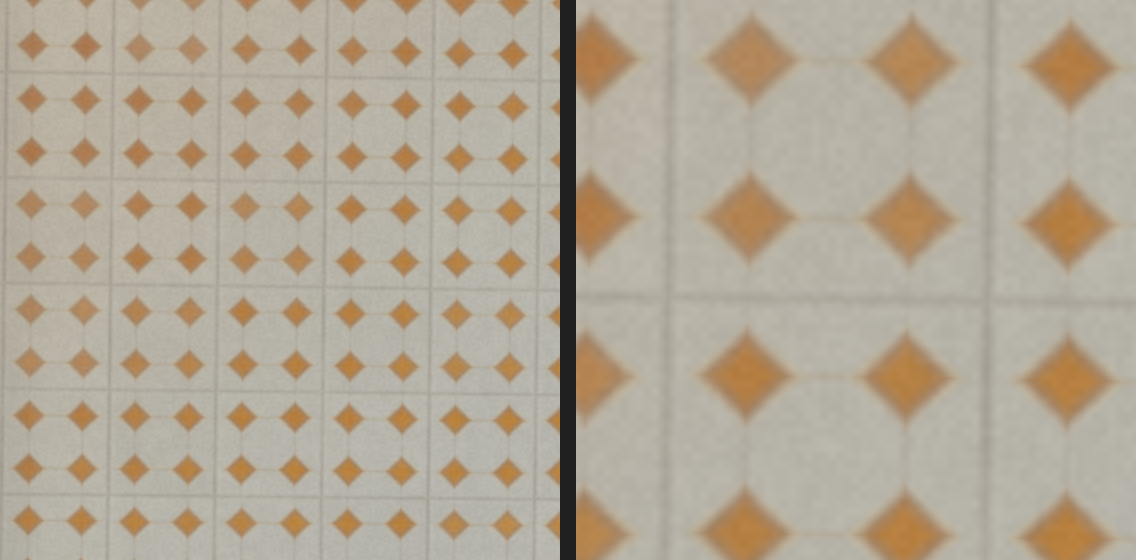
Left: the whole. Right: its middle third, enlarged.
Give the GLSL for this pattern, as a WebGL 2 fragment shader.

```glsl
#version 300 es
precision highp float;
// Worn off-white wall tiles, each with four orange diamonds joined by faint lines.

uniform vec2 u_resolution;
out vec4 outColor;

// Layout, in canvas units measured from the top left
const vec2 TILE_SIZE = vec2(0.1905, 0.1886);
const vec2 GRID_START = vec2(0.013, 0.128);
const vec2 GRID_SKEW = vec2(-0.012, 0.017);
const float ROW_NARROWING = 0.0019;

// Sizes, in units of one tile
const float DIAMOND_RADIUS = 0.142;
const float GROUT_HALF_WIDTH = 0.012;
const float LINE_HALF_WIDTH = 0.007;
const float EDGE_SOFTNESS = 0.026;
const float PLACEMENT_JITTER = 0.012;

// Wear
const float FADE_AMOUNT = 0.40;
const float GRAIN_AMOUNT = 0.028;
const float BLOTCH_AMOUNT = 0.014;

const vec3 GLAZE_WARM = vec3(0.728, 0.695, 0.632);
const vec3 GLAZE_COOL = vec3(0.715, 0.709, 0.676);
const vec3 GROUT = vec3(0.625, 0.595, 0.555);
const vec3 GROUT_LIGHT = vec3(0.755, 0.740, 0.700);
const vec3 ORANGE_DULL = vec3(0.665, 0.455, 0.300);
const vec3 ORANGE_RICH = vec3(0.730, 0.510, 0.225);
const vec3 RIM = vec3(0.620, 0.500, 0.395);
const vec3 HALO = vec3(0.755, 0.695, 0.575);
const vec3 LINE_ACROSS = vec3(0.665, 0.605, 0.500);
const vec3 LINE_DOWN = vec3(0.645, 0.600, 0.560);

float hash(vec2 p) {
    vec3 q = fract(p.xyx * 0.1031);
    q += dot(q, q.yzx + 33.33);
    return fract((q.x + q.y) * q.z);
}

float valueNoise(vec2 p) {
    vec2 cell = floor(p);
    vec2 f = fract(p);
    f = f * f * (3.0 - 2.0 * f);
    float top = mix(hash(cell), hash(cell + vec2(1.0, 0.0)), f.x);
    float bottom = mix(hash(cell + vec2(0.0, 1.0)), hash(cell + 1.0), f.x);
    return mix(top, bottom, f.y);
}

// Coverage of a shape from its signed distance
float cover(float dist, float soft) {
    return 1.0 - smoothstep(-soft, soft, dist);
}

void main() {
    vec2 canvas = gl_FragCoord.xy / u_resolution;
    canvas.y = 1.0 - canvas.y;
    float pixel = 1.0 / (min(u_resolution.x, u_resolution.y) * TILE_SIZE.y);
    float soft = max(EDGE_SOFTNESS, pixel);

    // Slightly skewed tile grid
    vec2 period = TILE_SIZE - vec2(0.0, ROW_NARROWING * canvas.x);
    vec2 grid = (canvas - GRID_START - GRID_SKEW * canvas.yx) / period;
    vec2 tileId = floor(grid) + 16.0;
    vec2 tile = fract(grid);
    vec2 jitter = vec2(hash(tileId), hash(tileId + 41.0)) - 0.5;
    vec2 print = tile + jitter * PLACEMENT_JITTER;

    // Glaze, warmer towards the top left
    float coolness = smoothstep(0.0, 1.1, canvas.x * 0.6 + canvas.y * 0.7);
    vec3 color = mix(GLAZE_WARM, GLAZE_COOL, coolness);
    color *= 0.993 + 0.014 * hash(tileId + 7.0);

    // Diamond centres lie at the quarter points of the tile
    vec2 toCentre = fract(print * 2.0) * 0.5 - 0.25;
    vec2 away = abs(toCentre);
    float diamond = (away.x + away.y - DIAMOND_RADIUS) * 0.7071;

    // Faint joining lines, fading outside the four diamonds
    vec2 inside = 1.0 - smoothstep(0.32, 0.50, abs(print - 0.5));
    float across = cover(away.y - LINE_HALF_WIDTH, soft) * inside.x;
    float down = cover(away.x - LINE_HALF_WIDTH, soft) * mix(0.5, 1.0, inside.y);
    color = mix(color, LINE_ACROSS, across * 0.50);
    color = mix(color, LINE_DOWN, down * 0.40);

    // Yellow halo at the sides, dull rim, then orange fill
    float sideways = smoothstep(-0.05, 0.10, away.x - away.y);
    color = mix(color, HALO, cover(diamond - 0.020, soft) * mix(0.40, 0.85, sideways));
    vec2 diamondId = tileId * 2.0 + floor(print * 2.0);
    float fade = pow(hash(tileId + 19.0), 3.0) * 0.75 + hash(diamondId) * 0.25;
    fade *= FADE_AMOUNT * mix(1.2, 0.45, coolness);
    float richness = coolness * 0.85 + 0.15 * hash(diamondId + 83.0);
    vec3 orange = mix(ORANGE_DULL, ORANGE_RICH, richness);
    orange = mix(orange, GLAZE_WARM, fade);
    color = mix(color, mix(RIM, GLAZE_WARM, fade * 0.6), cover(diamond, soft) * 0.92);
    color = mix(color, orange, cover(diamond + 0.030, soft * 1.4));

    // Grout with a bright bevel and uneven darkness
    vec2 seam = 0.5 - abs(tile - 0.5);
    vec2 bevel = abs(tile - 0.042);
    float bright = max(cover(bevel.x - 0.008, soft), cover(bevel.y - 0.008, soft) * 0.5);
    color = mix(color, GROUT_LIGHT, bright * 0.35);
    float unevenness = 0.6 + 0.4 * valueNoise(canvas * 14.0);
    float grout = max(cover(seam.x - GROUT_HALF_WIDTH, soft),
                      cover(seam.y - GROUT_HALF_WIDTH, soft) * 0.75);
    color = mix(color, GROUT, grout * unevenness * 0.90);

    // Fine grain and broad blotches
    color += (valueNoise(canvas * 210.0) - 0.5) * GRAIN_AMOUNT;
    color += (valueNoise(canvas * 45.0) - 0.5) * BLOTCH_AMOUNT;
    color *= mix(0.96, 1.0, smoothstep(0.0, 0.10, canvas.x));
    outColor = vec4(color, 1.0);
}
```
